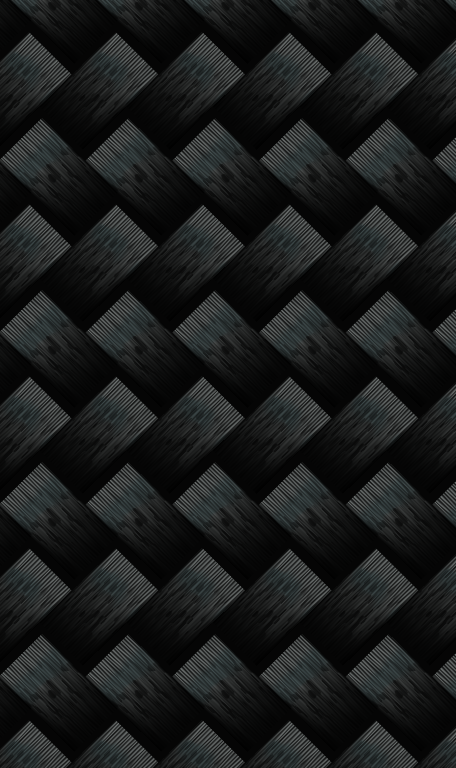
Reproduce this pattern procedurally as a Shadertoy shader.

```glsl
float hash(vec2 p) {
    return fract(sin(dot(p, vec2(127.1, 311.7))) * 43758.5453);
}

float noise(vec2 p) {
    vec2 cell = floor(p), f = fract(p);
    f = f * f * (3.0 - 2.0 * f);
    return mix(mix(hash(cell), hash(cell + vec2(1, 0)), f.x),
               mix(hash(cell + vec2(0, 1)), hash(cell + vec2(1, 1)), f.x), f.y);
}

// Brushed fibres: along runs from the lit end to the dark end, across spans 0..1
vec3 fibreColour(float along, float across, float seed) {
    float litEnd = 1.0 - smoothstep(0.15, 0.85, along);
    float middle = smoothstep(0.2, 0.5, along) * (1.0 - smoothstep(1.1, 1.6, along));

    float wobble = 0.5 * noise(vec2(across * 21.0, along * 2.5) + seed);
    float ridges = 0.5 + 0.5 * cos(6.28318 * (21.0 * across + wobble));
    float streaks = noise(vec2(across * 42.0, along * 3.5) + seed);
    float fibres = mix(streaks, ridges, 0.35 + 0.35 * litEnd);
    float dashes = smoothstep(0.6, 0.75, noise(vec2(across * 32.0, along * 6.0) + seed + 17.0));

    float light = mix(0.255, 0.02, smoothstep(0.0, 1.75, along));
    light *= 1.0 + (1.1 + 0.5 * litEnd) * (fibres - 0.5);
    light *= 1.0 - 0.5 * dashes * middle;

    // Cool sheen in soft patches just below the lit end
    float sheen = smoothstep(0.2, 0.4, along) * (1.0 - smoothstep(0.55, 0.8, along));
    sheen *= smoothstep(0.35, 0.7, noise(vec2(across * 6.0, along * 4.0) + seed + 5.0));
    light = mix(light, 0.19, 0.4 * sheen);
    return light * mix(vec3(0.96, 1.0, 0.99), vec3(0.87, 1.03, 1.04), sheen);
}

void mainImage(out vec4 fragColor, in vec2 fragCoord) {
    vec2 uv = fragCoord / iResolution.xy;
    vec2 p = vec2(uv.x, 1.0 - uv.y) * vec2(5.26, 8.93);
    float edge = 8.0 / iResolution.x;
    vec3 colour = vec3(0.018);

    // Each strap reaches into the row below, so test two rows
    for (int i = 0; i < 2; i++) {
        float row = floor(p.y - 0.365) - float(i);
        float leansLeft = 1.0 - mod(row, 2.0);
        vec2 d = p - vec2(mix(0.48, 0.335, leansLeft), 0.365 + row);
        d.x *= 1.0 - 2.0 * leansLeft;

        // Diagonal strap coordinates, repeated along the row
        float across = d.y - d.x;
        float along = d.x + d.y + floor(across);
        across = fract(across);

        float inside = smoothstep(0.0, edge, along) * (1.0 - smoothstep(1.76 - edge, 1.76, along));
        float seam = smoothstep(0.0, 0.045, min(across, 1.0 - across));
        float shadow = smoothstep(0.78, 1.0, across) * smoothstep(0.3, 1.0, along);
        vec3 strap = fibreColour(along, across, 40.0 * leansLeft);
        strap *= mix(0.25, 1.0, seam) * (1.0 - 0.6 * shadow);
        colour = mix(colour, strap, inside);
    }
    fragColor = vec4(colour, 1.0);
}
```
